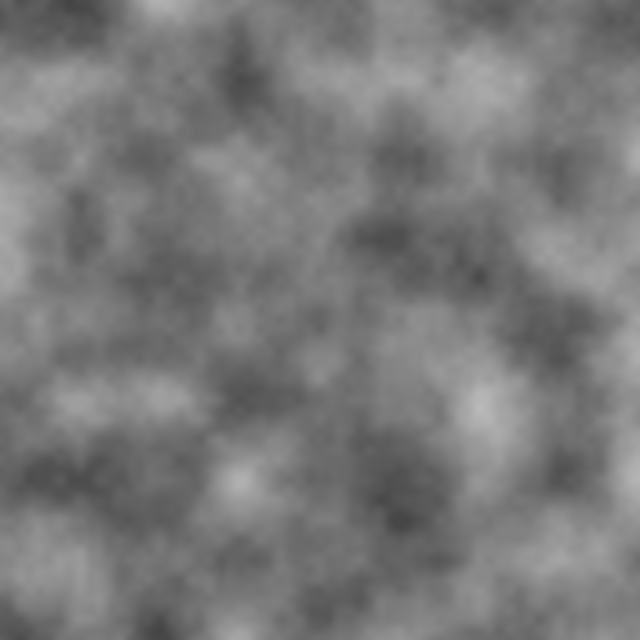
Reproduce this texture procedurally as a WebGL 1 fragment shader.

```glsl
precision highp float;
// Soft grey clouds: four octaves of smooth value noise at low contrast.

uniform vec2 u_resolution;

float hash(vec2 cell) {
  vec3 p = fract(cell.xyx * vec3(0.1031, 0.1030, 0.0973));
  p += dot(p, p.yzx + 33.33);
  return fract((p.x + p.y) * p.z);
}

float valueNoise(vec2 p) {
  vec2 cell = floor(p);
  vec2 f = fract(p);
  vec2 blend = f * f * (3.0 - 2.0 * f);
  float lower = mix(hash(cell), hash(cell + vec2(1.0, 0.0)), blend.x);
  float upper = mix(hash(cell + vec2(0.0, 1.0)), hash(cell + vec2(1.0)), blend.x);
  return mix(lower, upper, blend.y);
}

// Sum of octaves, centred on zero; each is twice as fine and half as strong.
float clouds(vec2 p) {
  float sum = 0.0;
  float strength = 0.5;
  for (int octave = 0; octave < 4; octave++) {
    sum += strength * (valueNoise(p) - 0.5);
    p = p * 2.0 + vec2(17.0, 43.0);
    strength *= 0.5;
  }
  return sum;
}

void main() {
  vec2 uv = gl_FragCoord.xy / min(u_resolution.x, u_resolution.y);
  float grey = 0.478 + 0.6 * clouds(uv * 8.0 + vec2(23.0, 71.0));
  gl_FragColor = vec4(vec3(grey), 1.0);
}
```
